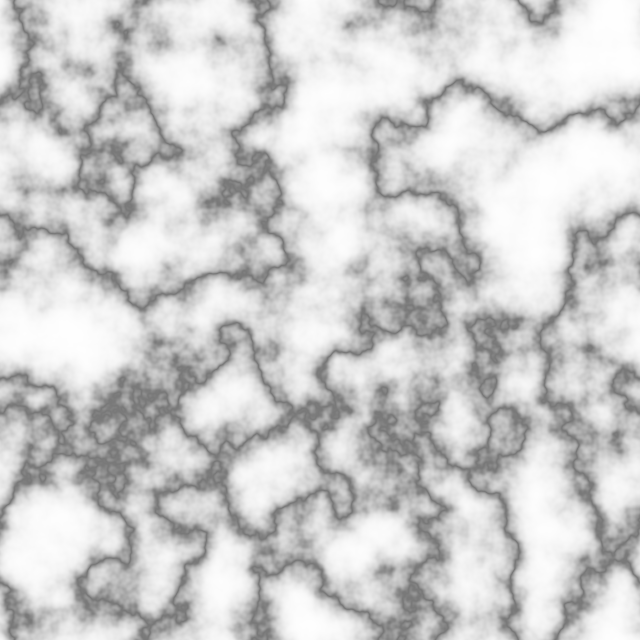
Give the GLSL for this texture, as a Shadertoy shader.

```glsl
// Tiling grey marble: soft dark veins on white.
// Wrapped gradient noise is summed over octaves; veins follow its zero line,
// and the grey fades exponentially to white away from it.

#define BASE_CELLS 4.0      // whole cells per tile in the coarsest octave
#define OCTAVES 6
#define GAIN 0.52           // amplitude ratio between octaves
#define SEED 17.0
#define VEIN_DEPTH 0.58     // darkness at the centre of a vein
#define VEIN_FALLOFF 2.0    // how fast a vein fades to white
#define VEIN_SOFTNESS 0.05  // rounding of the vein crease
#define NOISE_SIGMA 0.215   // standard deviation of one noise octave

const float TAU = 6.28318;

// Unit gradient with a hashed direction
vec2 gradientAt(vec2 cell, float seed) {
    uvec2 h = uvec2(cell + vec2(seed * 131.0, seed * 57.0));
    h = h * 1664525u + 1013904223u;
    h.x += h.y * 1664525u;
    h.y += h.x * 1664525u;
    h ^= h >> 16u;
    h.x += h.y * 1664525u;
    h.y += h.x * 1664525u;
    h ^= h >> 16u;
    float angle = TAU * float(h.x >> 16u) / 65536.0;
    return vec2(cos(angle), sin(angle));
}

// Contribution of one lattice corner, wrapped to the period
float corner(vec2 cell, vec2 local, vec2 offset, float period, float seed) {
    return dot(gradientAt(mod(cell + offset, period), seed), local - offset);
}

// Gradient noise that repeats every period cells
float tiledNoise(vec2 p, float period, float seed) {
    vec2 cell = floor(p);
    vec2 f = p - cell;
    vec2 w = f * f * f * (f * (f * 6.0 - 15.0) + 10.0);
    float bottom = mix(corner(cell, f, vec2(0, 0), period, seed),
                       corner(cell, f, vec2(1, 0), period, seed), w.x);
    float top = mix(corner(cell, f, vec2(0, 1), period, seed),
                    corner(cell, f, vec2(1, 1), period, seed), w.x);
    return mix(bottom, top, w.y);
}

// Octave sum scaled to unit deviation; shifts keep the lattices unaligned
float marbleField(vec2 uv) {
    float sum = 0.0, power = 0.0, amplitude = 1.0, cells = BASE_CELLS;
    for (int i = 0; i < OCTAVES; i++) {
        float layer = float(i);
        vec2 shift = fract(vec2(0.37, 0.71) * (layer + 1.0));
        sum += amplitude * tiledNoise(uv * cells + shift, cells, SEED + layer);
        power += amplitude * amplitude;
        amplitude *= GAIN;
        cells *= 2.0;
    }
    return sum / (NOISE_SIGMA * sqrt(power));
}

void mainImage(out vec4 fragColor, in vec2 fragCoord) {
    vec2 uv = fragCoord / iResolution.xy;

    // Rounded distance from the zero line of the field
    float veinDistance = length(vec2(marbleField(uv), VEIN_SOFTNESS));
    float grey = 1.0 - VEIN_DEPTH * exp(-VEIN_FALLOFF * veinDistance);
    fragColor = vec4(vec3(grey), 1.0);
}
```
